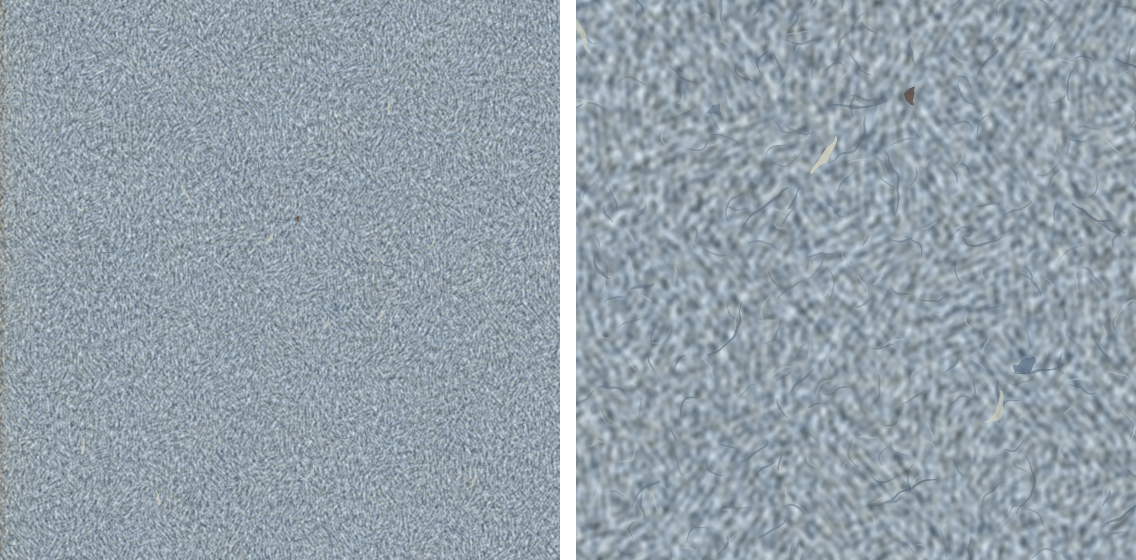
Left, the full canvas; right, a detail of the centre.
A Shadertoy shader for this texture:

```glsl
const vec3 PAPER = vec3(0.578, 0.630, 0.668);
const vec3 WARM_SHIFT = vec3(0.014, 0.002, -0.020);
const vec3 EDGE_SHIFT = vec3(-0.020, -0.045, -0.075);
const vec3 DARK_HAIR = vec3(0.34, 0.41, 0.48);
const vec3 LIGHT_HAIR = vec3(0.74, 0.80, 0.83);
const vec3 CREAM = vec3(0.82, 0.82, 0.76);
const vec3 BROWN = vec3(0.36, 0.29, 0.25);
const vec3 INK_BLUE = vec3(0.31, 0.39, 0.50);

const float GRAIN_CONTRAST = 0.067;
const float MOTTLE_CONTRAST = 0.031;
const vec2 GRAIN_CELLS = vec2(225.0, 82.0);    // across and along the nap
const float FINE_CELLS = 203.0;
const float NOISE_SPREAD = 0.21;               // standard deviation of noise()
const float EDGE_WIDTH = 0.014;

// Scatter layers: cells per canvas, share of cells filled, half length, half width
const vec4 SHORT_DARK = vec4(46.0, 0.75, 0.0080, 0.0007);
const vec4 LONG_DARK = vec4(16.0, 0.45, 0.0170, 0.0008);
const vec4 SHORT_LIGHT = vec4(42.0, 0.65, 0.0065, 0.0007);
const vec4 CREAM_FLECKS = vec4(6.0, 0.30, 0.0170, 0.0021);
const vec4 BROWN_SPECKS = vec4(5.0, 0.12, 0.0045, 0.0032);
const vec4 BLUE_SPECKS = vec4(5.0, 0.14, 0.0050, 0.0040);

vec2 hash2(vec2 p) {
    vec3 q = fract(p.xyx * vec3(0.1031, 0.1030, 0.0973));
    q += dot(q, q.yzx + 33.33);
    return fract((q.xx + q.yz) * q.zy);
}

mat2 rotation(float angle) {
    float c = cos(angle), s = sin(angle);
    return mat2(c, s, -s, c);
}

float cornerSlope(vec2 cell, vec2 offset) {
    float angle = 6.2832 * hash2(cell).x;
    return dot(vec2(cos(angle), sin(angle)), offset);
}

// Gradient noise, centred on zero
float noise(vec2 p) {
    vec2 i = floor(p), f = fract(p), e = vec2(0.0, 1.0);
    vec2 u = f * f * f * (f * (f * 6.0 - 15.0) + 10.0);
    float low = mix(cornerSlope(i, f), cornerSlope(i + e.yx, f - e.yx), u.x);
    float high = mix(cornerSlope(i + e, f - e), cornerSlope(i + e.yy, f - e.yy), u.x);
    return mix(low, high, u.y);
}

// Short strokes; each patch favours one leaning
float napGrain(vec2 uv) {
    float sum = 0.0, power = 0.0;
    for (int k = 0; k < 4; k++) {
        float fk = float(k);
        float lean = -0.65 + 0.60 * fk;
        float weight = 0.18 + smoothstep(-0.15, 0.35, noise(uv * 15.0 + 17.0 * fk));
        weight *= k == 3 ? 0.6 : 1.0;
        sum += weight * noise(rotation(lean) * uv * GRAIN_CELLS + 41.0 * fk);
        power += weight * weight;
    }
    float nap = sum / sqrt(power);
    float fine = noise(rotation(0.5) * uv * FINE_CELLS + 311.0);
    return (0.86 * nap + 0.51 * fine) / NOISE_SPREAD;
}

// Coverage by scattered, slightly bent fibres
float fibres(vec2 uv, vec4 layer, float seed, float pixel) {
    vec2 home = floor(uv * layer.x);
    float cover = 0.0;
    for (int y = -1; y <= 1; y++)
    for (int x = -1; x <= 1; x++) {
        vec2 cell = home + vec2(x, y);
        vec2 place = hash2(cell + seed);
        vec2 look = hash2(cell + seed + 71.3);
        vec2 kind = hash2(cell + seed + 153.7);
        if (kind.x > layer.y) continue;
        float halfLength = layer.z * mix(0.45, 1.15, look.y);
        vec2 p = rotation(6.2832 * look.x) * (uv - (cell + place) / layer.x);
        p.y += (kind.y - 0.5) * 0.9 * p.x * p.x / halfLength;
        float d = length(vec2(max(abs(p.x) - halfLength, 0.0), p.y));
        float taper = layer.w * (1.0 - 0.5 * smoothstep(0.2, 1.0, abs(p.x) / halfLength));
        float strength = mix(0.55, 1.0, fract(7.0 * kind.y));
        float edge = 0.7 * pixel;
        cover = max(cover, strength * (1.0 - smoothstep(taper - edge, taper + edge, d)));
    }
    return cover;
}

void mainImage(out vec4 fragColor, in vec2 fragCoord) {
    vec2 uv = fragCoord / iResolution.xy;
    float pixel = 1.0 / iResolution.y;

    // Pulp: grain, soft mottling and faint warm tints
    float mottle = 0.5 * noise(uv * vec2(4.0, 7.0) + 5.0)
                 + 0.5 * noise(uv * vec2(13.0, 22.0) + 29.0)
                 + 0.6 * noise(uv * 48.0 + 61.0);
    float warmth = 0.6 * noise(uv * 11.0 + 83.0) + 2.0 * noise(uv * 115.0 + 97.0);
    vec3 color = PAPER + GRAIN_CONTRAST * napGrain(uv) + MOTTLE_CONTRAST * mottle;
    color += WARM_SHIFT * warmth;

    // Worn strip along the left side
    float ragged = uv.x + 0.010 * noise(uv * vec2(30.0, 60.0));
    color += EDGE_SHIFT * (1.0 - smoothstep(0.2 * EDGE_WIDTH, EDGE_WIDTH, ragged));
    color += 0.6 * WARM_SHIFT * (1.0 - smoothstep(0.0, 0.10, uv.x));

    // Fibres and flecks, with crooked outlines
    vec2 crook = vec2(noise(uv * 95.0 + 7.0), noise(uv * 95.0 + 131.0));
    vec2 bent = uv + 0.0035 * crook;
    color = mix(color, LIGHT_HAIR, 0.50 * fibres(bent, SHORT_LIGHT, 11.0, pixel));
    color = mix(color, DARK_HAIR, 0.50 * fibres(bent, SHORT_DARK, 23.0, pixel));
    color = mix(color, DARK_HAIR, 0.70 * fibres(bent, LONG_DARK, 37.0, pixel));
    color = mix(color, CREAM, 0.90 * fibres(bent, CREAM_FLECKS, 53.0, pixel));
    color = mix(color, BROWN, 0.85 * fibres(bent, BROWN_SPECKS, 67.0, pixel));
    color = mix(color, INK_BLUE, 0.70 * fibres(bent, BLUE_SPECKS, 89.0, pixel));

    fragColor = vec4(clamp(color, 0.0, 1.0), 1.0);
}
```
